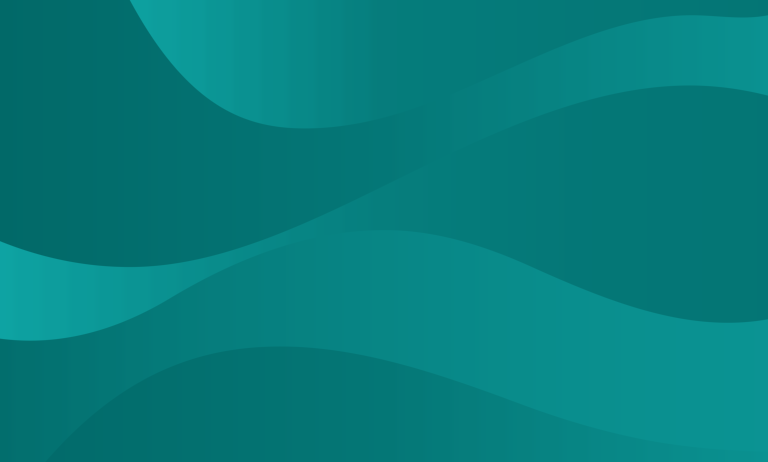
Reproduce this background procedurally as a WebGL 1 fragment shader.

```glsl
precision highp float;
// Overlapping teal ribbons with wavy edges and horizontal gradients.

uniform vec2 u_resolution;

const vec3 DEEP_TEAL = vec3(0.005, 0.410, 0.408);
const vec3 BRIGHT_TEAL = vec3(0.055, 0.640, 0.638);
const float BAND_COUNT = 28.0;

// Cubic segment between knots (x, height, slope); returns height and slope.
vec2 hermite(float x, vec3 a, vec3 b) {
  float span = b.x - a.x;
  float t = (x - a.x) / span;
  float rise = b.y - a.y;
  float c1 = a.z * span;
  float c2 = 3.0 * rise - (2.0 * a.z + b.z) * span;
  float c3 = (a.z + b.z) * span - 2.0 * rise;
  float height = a.y + t * (c1 + t * (c2 + t * c3));
  float slope = (c1 + t * (2.0 * c2 + 3.0 * t * c3)) / span;
  return vec2(height, slope);
}

// Smooth wave through five knots ordered from left to right.
vec2 wave(float x, vec3 a, vec3 b, vec3 c, vec3 d, vec3 e) {
  if (x < b.x) return hermite(x, a, b);
  if (x < c.x) return hermite(x, b, c);
  if (x < d.x) return hermite(x, c, d);
  return hermite(x, d, e);
}

// Antialiased coverage of the area below a wave.
float below(vec2 uv, vec2 edge) {
  vec2 normal = vec2(edge.y, 1.0) / u_resolution;
  float dist = (edge.x - uv.y) / (length(normal * u_resolution.yy) / u_resolution.y);
  float pixels = dist / max(length(normal), 1e-6) * length(normal);
  return smoothstep(-0.75, 0.75, pixels);
}

// Five evenly spaced tones across the width, blended into a teal.
vec3 ramp(float x, vec4 tones, float last) {
  float s = x * 4.0;
  float tone = mix(tones.x, tones.y, clamp(s, 0.0, 1.0));
  tone = mix(tone, tones.z, clamp(s - 1.0, 0.0, 1.0));
  tone = mix(tone, tones.w, clamp(s - 2.0, 0.0, 1.0));
  tone = mix(tone, last, clamp(s - 3.0, 0.0, 1.0));
  return mix(DEEP_TEAL, BRIGHT_TEAL, tone);
}

// Gathers the gradient into faint, soft vertical bands.
float banded(float x) {
  float s = x * BAND_COUNT;
  float stepped = floor(s) + smoothstep(0.35, 0.65, fract(s));
  return mix(x, stepped / BAND_COUNT, 0.7);
}

void main() {
  vec2 uv = gl_FragCoord.xy / u_resolution;
  float x = uv.x;
  float bx = banded(x);

  // Edges from top to bottom
  vec2 topEdge = wave(x, vec3(0.169, 1.0, -3.09), vec3(0.397, 0.722, 0.0),
    vec3(0.560, 0.778, 0.634), vec3(0.898, 0.967, 0.017), vec3(1.0, 0.967, 0.33));
  vec2 middleEdge = wave(x, vec3(0.0, 0.478, -0.67), vec3(0.169, 0.422, 0.0),
    vec3(0.521, 0.615, 0.82), vec3(0.898, 0.815, 0.0), vec3(1.0, 0.793, -0.42));
  vec2 lowerEdge = wave(x, vec3(0.0, 0.267, -0.22), vec3(0.221, 0.354, 1.0),
    vec3(0.501, 0.502, 0.0), vec3(0.690, 0.424, -0.75), vec3(1.0, 0.309, 0.30));
  vec2 bottomEdge = wave(x, vec3(0.059, 0.0, 1.92), vec3(0.365, 0.250, 0.0),
    vec3(0.677, 0.126, -0.62), vec3(0.840, 0.048, -0.32), vec3(1.0, 0.022, -0.05));

  // Layers, each covering everything below its edge
  vec3 color = ramp(bx, vec4(1.22, 0.835, 0.335, 0.27), 0.22);
  color = mix(color, ramp(bx, vec4(0.0, 0.13, 0.25, 0.48), 0.70), below(uv, topEdge));
  color = mix(color, ramp(bx, vec4(1.0, 0.64, 0.36, 0.25), 0.22), below(uv, middleEdge));
  color = mix(color, ramp(bx, vec4(0.09, 0.33, 0.50, 0.64), 0.73), below(uv, lowerEdge));
  color = mix(color, ramp(bx, vec4(0.02, 0.12, 0.24, 0.48), 0.70), below(uv, bottomEdge));

  gl_FragColor = vec4(color, 1.0);
}
```
